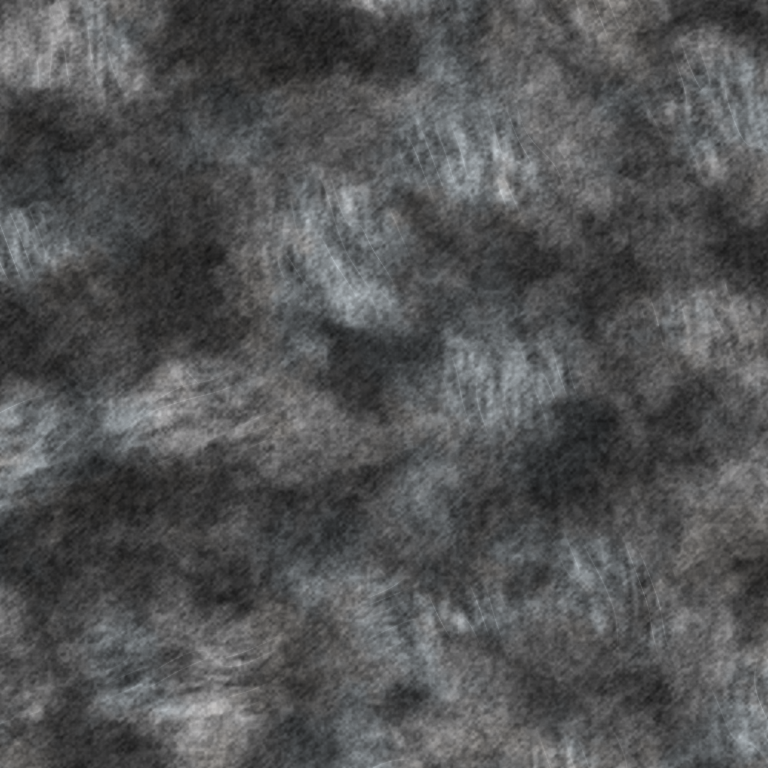
Write a Shadertoy shader that draws this texture.

```glsl
// Weathered charcoal rock: soft pale patches on dark ground, frayed by layered noise.
// Stretched noise scratches the pale cores along two directions; a fine slanted
// grain and faint blue and brown tints finish the surface.

const float DARK_TONE     = 0.18;
const float PALE_TONE     = 0.495;
const vec2  PATCH_GRID    = vec2(3.2, 3.9);    // patches across and up the canvas
const float PATCH_JITTER  = 0.4;
const float FRAY_SCALE    = 9.0;
const float STEEP_ANGLE   = 1.84;              // scratches in most of the canvas
const float SHALLOW_ANGLE = 0.33;              // scratches at the lower left
const vec2  SCRATCH_SCALE = vec2(14.0, 72.0);  // along, across
const float SCRATCH_DEPTH = 0.29;
const vec2  GRAIN_SCALE   = vec2(100.0, 230.0);
const float GRAIN_ANGLE   = 0.75;
const float GRAIN_DEPTH   = 0.21;
const float MOTTLE_DEPTH  = 0.21;
const vec3  BLUE_TINT     = vec3(0.965, 1.005, 1.03);
const vec3  BROWN_TINT    = vec3(1.02, 1.0, 0.98);

float hash(vec2 p) {
    return fract(sin(dot(p, vec2(127.1, 311.7))) * 43758.5453);
}

float noise(vec2 p) {
    vec2 i = floor(p), f = fract(p);
    f = f * f * f * (f * (f * 6.0 - 15.0) + 10.0);
    return mix(mix(hash(i), hash(i + vec2(1, 0)), f.x),
               mix(hash(i + vec2(0, 1)), hash(i + vec2(1, 1)), f.x), f.y);
}

// Coordinates along and across a direction
vec2 turn(vec2 p, float angle) {
    float c = cos(angle), s = sin(angle);
    return vec2(c * p.x + s * p.y, c * p.y - s * p.x);
}

float fbm(vec2 p) {
    float sum = 0.0, gain = 0.5, total = 0.0;
    for (int i = 0; i < 5; i++) {
        sum += gain * noise(p);
        total += gain;
        p = turn(p, 0.6) * 2.03 + 17.3;
        gain *= 0.58;
    }
    return sum / total;
}

// Soft pale patches, one per jittered cell, each row shifted from the last
float patches(vec2 p) {
    float row = floor(p.y), glow = 0.0;
    for (int j = -1; j <= 1; j++) {
        float y = row + float(j);
        float shift = 0.45 * y;
        float column = floor(p.x - shift);
        for (int i = -1; i <= 1; i++) {
            vec2 cell = vec2(column + float(i), y);
            vec2 jitter = vec2(hash(cell + 3.7), hash(cell + 9.2)) - 0.5;
            vec2 d = p - cell - vec2(shift, 0.0) - 0.5 - PATCH_JITTER * jitter;
            d.x += 0.3 * d.y;
            glow = max(glow, exp(-6.0 * dot(d, d)));
        }
    }
    return glow;
}

// Crossing fibres with sparse bright and dark slashes, centred on zero
float scratches(vec2 p, float angle) {
    vec2 q = turn(p, angle);
    q.y += 0.03 * (noise(q * 11.0) - 0.5);
    float fibre = noise(q * SCRATCH_SCALE) - 0.5;
    float slash = noise(turn(q, 0.27) * SCRATCH_SCALE * vec2(1.4, 0.85) + 31.0) - 0.5;
    float fine = noise(turn(q, -0.2) * SCRATCH_SCALE * 1.9 + 57.0) - 0.5;
    float crest = 1.0 - abs(2.0 * noise(turn(q, 0.1) * SCRATCH_SCALE * 0.8 + 12.0) - 1.0);
    return 0.45 * fibre + 0.5 * slash + 0.5 * fine + 0.35 * (pow(crest, 5.0) - 0.25);
}

void mainImage(out vec4 fragColor, in vec2 fragCoord) {
    vec2 uv = fragCoord / iResolution.y;

    // Broad light and dark areas
    vec2 warp = vec2(fbm(uv * 9.0 + 4.1), fbm(uv * 9.0 + 23.6)) - 0.5;
    vec2 p = uv + 0.1 * warp;
    float glow = patches(turn(p, 0.2) * PATCH_GRID + vec2(5.3, 8.1));
    float fray = fbm(turn(p, 0.25) * FRAY_SCALE * vec2(0.9, 1.1) + 11.0) - 0.5;
    float pale = smoothstep(0.13, 0.9, 0.28 + 0.5 * glow + 1.1 * fray);
    float tone = mix(DARK_TONE, PALE_TONE, pale);

    // Scratches, strongest in the pale cores
    float corner = length(uv - vec2(0.2, 0.15)) + 0.3 * warp.x;
    float steep = smoothstep(0.34, 0.44, corner);
    float scratch = mix(scratches(uv, SHALLOW_ANGLE), scratches(uv, STEEP_ANGLE), steep);
    float core = smoothstep(0.3, 0.85, glow) * smoothstep(0.25, 0.8, pale);
    tone += SCRATCH_DEPTH * scratch * (0.15 + 0.95 * core);

    // Mottling and slanted grain
    float mottle = fbm(uv * 42.0 + 71.0) - 0.5;
    float grain = noise(turn(uv, GRAIN_ANGLE) * GRAIN_SCALE) - 0.5;
    float speck = noise(uv * 250.0 + 5.0) - 0.5;
    float relief = 0.55 + 0.45 * pale;
    tone += relief * (MOTTLE_DEPTH * mottle + GRAIN_DEPTH * (0.6 * grain + 0.6 * speck));

    // Cool and warm tints
    float cool = smoothstep(0.48, 0.7, fbm(uv * 7.0 + 43.0) + 0.08 * core);
    float warm = smoothstep(0.48, 0.7, fbm(uv * 11.0 + 87.0)) * (1.0 - cool);
    vec3 tint = mix(vec3(1.0, 0.995, 1.0), BLUE_TINT, cool);
    tint = mix(tint, BROWN_TINT, warm);
    fragColor = vec4(clamp(tone * tint, 0.0, 1.0), 1.0);
}
```
